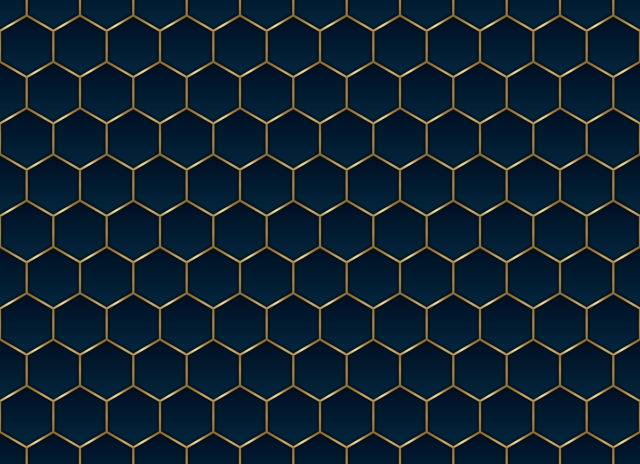
This pattern is drawn by a Shadertoy shader. Its source:

```glsl
const float CELLS_ACROSS = 12.0;
const float ROW_SQUEEZE = 0.998;
const vec2 LATTICE = vec2(1.0, 1.7320508);
const vec2 SLOPE = vec2(0.5, 0.8660254);

const vec3 NAVY_TOP = vec3(0.002, 0.055, 0.135);
const vec3 NAVY_BOTTOM = vec3(0.008, 0.155, 0.245);
const vec3 SHADOW = vec3(0.03, 0.05, 0.06);
const vec3 BRONZE = vec3(0.47, 0.37, 0.19);
const vec3 GOLD = vec3(0.70, 0.58, 0.34);
const vec3 GLINT = vec3(0.93, 0.89, 0.68);

// Offset from the centre of the nearest hexagon, pointed end up
vec2 hexLocal(vec2 p) {
    vec2 a = mod(p + 0.5 * LATTICE, LATTICE) - 0.5 * LATTICE;
    vec2 b = mod(p, LATTICE) - 0.5 * LATTICE;
    return dot(a, a) < dot(b, b) ? a : b;
}

float hexEdgeDistance(vec2 q) {
    q = abs(q);
    return 0.5 - max(q.x, dot(q, SLOPE));
}

float bump(float x, float centre, float width) {
    float t = (x - centre) / width;
    return exp(-t * t);
}

// Metal tone along the nearest of the three edge directions
vec3 metalColor(vec2 q) {
    float upright = abs(q.x);
    float falling = abs(dot(q, SLOPE));
    float rising = abs(dot(q, vec2(-SLOPE.x, SLOPE.y)));
    if (upright > max(falling, rising)) {
        return mix(BRONZE, GOLD, 0.55 + 0.3 * bump(q.y, 0.0, 0.18));
    }
    bool isRising = rising > falling;
    float along = dot(q, vec2(SLOPE.y, isRising ? SLOPE.x : -SLOPE.x));
    float shine = isRising ? bump(along, -0.09, 0.13) : 0.4 * bump(along, 0.12, 0.12);
    float warmth = isRising ? smoothstep(0.3, -0.1, along) : smoothstep(-0.3, 0.1, along);
    return mix(mix(BRONZE, GOLD, 0.35 + 0.65 * warmth), GLINT, shine);
}

vec3 cellColor(vec2 q) {
    float height = clamp(q.y / 1.1547 + 0.5, 0.0, 1.0);
    return mix(NAVY_BOTTOM, NAVY_TOP, height);
}

void mainImage(out vec4 fragColor, in vec2 fragCoord) {
    // One unit is one hexagon width, measured from the upper left corner
    float pixel = CELLS_ACROSS / iResolution.x;
    vec2 p = (fragCoord - vec2(0.0, iResolution.y)) * pixel;
    p.y *= ROW_SQUEEZE;

    vec2 q = hexLocal(p);
    float d = hexEdgeDistance(q);

    // Soft dark halo below the wires
    float halo = 1.0 - smoothstep(0.015, 0.095, d);
    vec3 color = mix(cellColor(q), SHADOW, 0.85 * halo);

    // Rounded wire with a darker rim
    float halfWidth = 0.023;
    float wire = 1.0 - smoothstep(halfWidth - 0.6 * pixel, halfWidth + 0.6 * pixel, d);
    float rim = mix(1.0, 0.78, smoothstep(0.0, halfWidth, d));
    color = mix(color, metalColor(q) * rim, wire);

    fragColor = vec4(color, 1.0);
}
```
